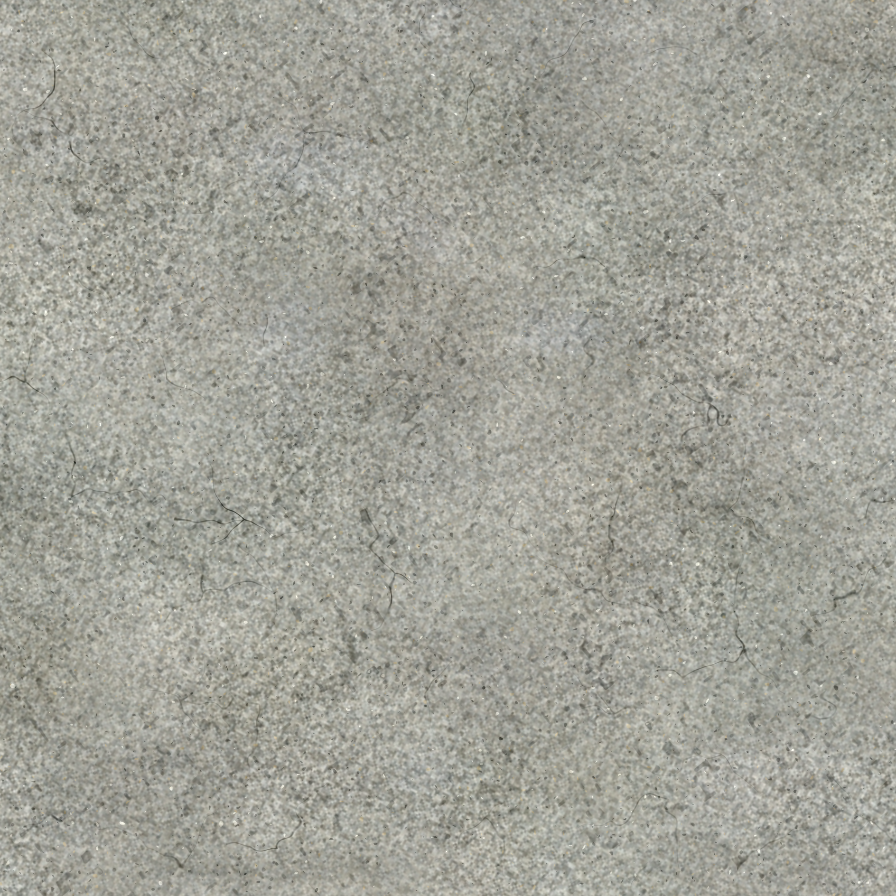
Write a WebGL 2 fragment shader that draws this texture.

```glsl
#version 300 es
precision highp float;

#define BASE_COLOR vec3(0.640, 0.640, 0.602)
#define MOTTLE_CONTRAST 0.18
#define GRAIN_CONTRAST 0.205
#define FINE_GRAIN 390.0
#define COARSE_GRAIN 215.0
#define PIT_DEPTH 0.25
#define CHIP_BRIGHTNESS 0.22
#define CRACK_CELLS 8.0
#define CRACK_SHARE 0.85
#define CRACK_WIDTH 0.0016
#define CRACK_DEPTH 0.30

uniform vec2 u_resolution;
out vec4 fragColor;

// Integer hash: three uniform values in 0..1 per cell and seed
vec3 hash(vec2 cell, int seed) {
    uvec3 v = uvec3(ivec3(ivec2(cell), seed));
    v = v * 1664525u + 1013904223u;
    v.x += v.y * v.z; v.y += v.z * v.x; v.z += v.x * v.y;
    v ^= v >> 16u;
    v.x += v.y * v.z; v.y += v.z * v.x; v.z += v.x * v.y;
    return vec3(v >> 8u) / 16777216.0;
}

// Three independent channels of value noise, centred on zero
vec3 noise(vec2 p, int seed) {
    vec2 cell = floor(p);
    vec2 f = fract(p);
    f = f * f * (3.0 - 2.0 * f);
    vec3 low = mix(hash(cell, seed), hash(cell + vec2(1, 0), seed), f.x);
    vec3 high = mix(hash(cell + vec2(0, 1), seed), hash(cell + vec2(1, 1), seed), f.x);
    return mix(low, high, f.y) - 0.5;
}

float fbm(vec2 p, int seed) {
    const mat2 turn = mat2(0.96, 0.28, -0.28, 0.96);
    float sum = 0.0, amplitude = 0.40;
    for (int i = 0; i < 6; i++) {
        sum += amplitude * noise(p, seed + i).x;
        p = turn * p * 2.03 + 7.3;
        amplitude *= 0.72;
    }
    return sum;
}

// Scattered oval specks, at most one per cell; radii are in cells
float specks(vec2 p, float cells, float density, float smallest, float largest, int seed) {
    vec2 q = p * cells;
    vec2 cell = floor(q);
    vec3 place = hash(cell, seed);
    vec3 form = hash(cell, seed + 1);
    vec2 d = fract(q) - mix(vec2(0.28), vec2(0.72), place.xy);
    float angle = form.x * 3.1416;
    d = mat2(cos(angle), sin(angle), -sin(angle), cos(angle)) * d;
    d.y *= 1.0 + 1.2 * form.y;
    float radius = mix(smallest, largest, form.z * form.z);
    float blur = 0.7 * cells / u_resolution.y;
    float mask = 1.0 - smoothstep(radius - blur, radius + blur, length(d));
    return mask * step(place.z, density);
}

// Hairline cracks: tapering arms that leave a common centre
float cracks(vec2 p) {
    vec2 warp = 0.034 * noise(p * 11.0, 60).xy + 0.022 * noise(p * 29.0, 61).xy
              + 0.012 * noise(p * 72.0, 62).xy;
    vec2 q = (p + warp) * CRACK_CELLS;
    float pixel = CRACK_CELLS / u_resolution.y;
    float result = 0.0;
    for (int y = -1; y <= 1; y++)
    for (int x = -1; x <= 1; x++) {
        vec2 cell = floor(q) + vec2(x, y);
        vec3 place = hash(cell, 70);
        vec3 style = hash(cell, 71);
        if (place.z > CRACK_SHARE) continue;
        vec2 d = q - cell - mix(vec2(0.2), vec2(0.8), place.xy);
        float strength = mix(0.35, 1.0, style.x * style.x);
        int arms = 1 + int(style.y * 2.99);
        for (int arm = 0; arm < arms; arm++) {
            vec3 shape = hash(cell, 72 + arm);
            float angle = 6.2832 * style.z + 2.1 * float(arm) + 1.2 * shape.x;
            vec2 along = vec2(cos(angle), sin(angle)) * mix(0.25, 0.8, shape.y);
            float t = clamp(dot(d, along) / dot(along, along), 0.0, 1.0);
            float width = CRACK_WIDTH * CRACK_CELLS * mix(1.0, 0.5, t);
            float line = 1.0 - smoothstep(0.0, width + 0.6 * pixel, length(d - along * t));
            result = max(result, line * strength * (1.0 - 0.7 * t));
        }
    }
    return result * (0.9 + 1.2 * noise(p * 60.0, 80).x);
}

void main() {
    vec2 p = gl_FragCoord.xy / u_resolution.y;

    // Cloudy mottling and faint trowel streaks
    float mottle = fbm(p * vec2(5.0, 6.8) + 3.1, 1);
    float streak = noise(p * vec2(4.0, 34.0), 12).x * smoothstep(0.0, 0.3, noise(p * vec2(3.0, 6.0), 13).x);
    vec3 stain = noise(p * vec2(6.0, 8.0), 14) + 0.6 * noise(p * 15.0, 15);
    float rough = 1.0 + 0.6 * noise(p * 9.0, 16).x;

    // Sandy grain with a slight tint on each grain
    vec3 fine = noise(mat2(0.88, 0.47, -0.47, 0.88) * p * FINE_GRAIN, 20);
    vec3 coarse = noise(mat2(0.8, -0.6, 0.6, 0.8) * p * COARSE_GRAIN, 21);
    float grain = (fine.x + 0.8 * coarse.x) * rough;

    vec3 color = BASE_COLOR + MOTTLE_CONTRAST * mottle + GRAIN_CONTRAST * grain + 0.07 * streak;
    color += vec3(0.008, 0.001, -0.010) * stain.x + vec3(-0.004, 0.004, -0.004) * stain.y;
    color += vec3(0.020, 0.0, -0.030) * coarse.y + vec3(-0.010, 0.010, 0.0) * fine.y;

    // Pale bluish bloom in a few patches
    float bloom = smoothstep(0.26, 0.5, noise(p * vec2(7.0, 10.0) + 2.7, 30).x + 0.25 * mottle);
    color += vec3(0.015, 0.020, 0.040) * bloom;

    // Ragged dark flecks gather in clusters
    float cluster = noise(p * 12.0, 40).x + 0.6 * noise(p * 30.0, 39).x;
    float flecks = smoothstep(0.25, 0.46, noise(mat2(0.6, 0.8, -0.8, 0.6) * p * 150.0, 38).x + 0.16 * cluster);

    // Dark pits, pale chips and ochre sand, with uneven outlines
    vec2 ragged = p + 0.0022 * noise(p * 260.0, 37).xy;
    float crowd = clamp(1.0 + 1.6 * cluster, 0.2, 2.0);
    float pits = max(0.8 * specks(ragged, 96.0, 0.22 * crowd, 0.06, 0.21, 41),
                     specks(ragged + 0.37, 52.0, 0.10 * crowd, 0.04, 0.13, 43));
    color -= PIT_DEPTH * max(pits, 0.55 * flecks) * vec3(1.0, 0.99, 0.97);
    color += CHIP_BRIGHTNESS * specks(ragged + 0.19, 72.0, 0.10, 0.06, 0.18, 45) * vec3(1.0, 0.99, 0.95);
    color += vec3(0.07, 0.03, -0.04) * specks(ragged + 0.53, 84.0, 0.12, 0.08, 0.22, 47);

    color -= CRACK_DEPTH * cracks(p);
    fragColor = vec4(clamp(color, 0.0, 1.0), 1.0);
}
```
